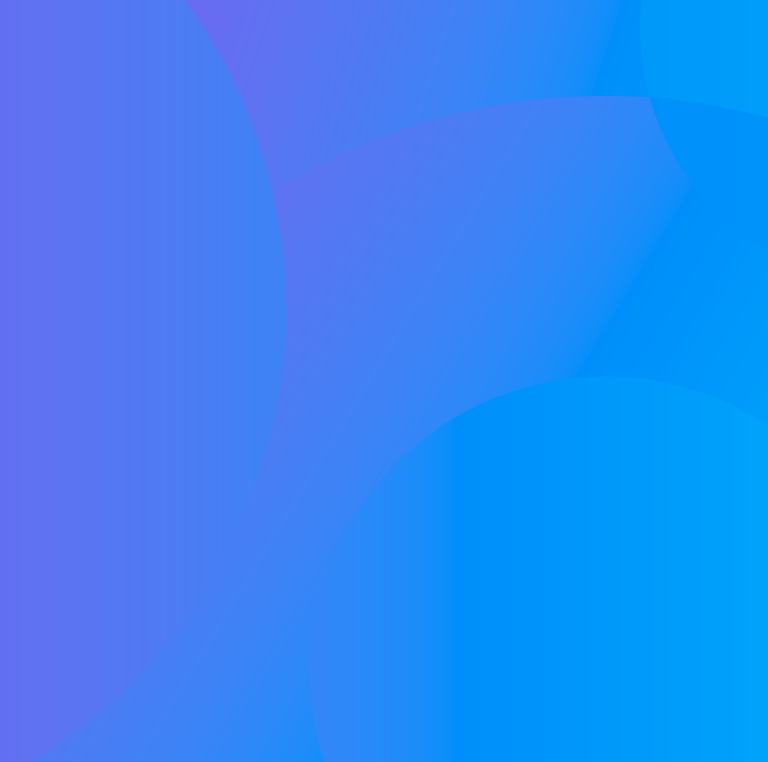
Write a Shadertoy shader that draws this background.

```glsl
// Discs: centre x, centre y, radius, in canvas heights
const vec3 LEFT_DISC  = vec3(-0.315, 0.593, 0.690);
const vec3 WIDE_DISC  = vec3( 0.794, 0.060, 0.814);
const vec3 LOWER_DISC = vec3( 0.794, 0.119, 0.387);
const vec3 UPPER_DISC = vec3( 1.175, 0.963, 0.335);

// Linear tone fields: value at the origin, slope in x, slope in y
const vec3 BACK_TONE    = vec3(0.437, 0.252, -0.083);
const vec3 LEFT_TONE    = vec3(0.435, 0.213,  0.000);
const vec3 WIDE_TONE    = vec3(0.468, 0.206, -0.126);
const vec3 LOWER_TONE   = vec3(0.447, 0.190,  0.000);
const vec3 UPPER_TONE   = vec3(0.502, 0.114,  0.000);
const vec3 OVERLAP_TONE = vec3(0.501, 0.076,  0.000);

// Colour ramp: red runs out where the tone reaches RED_END
const float RED_END = 0.56;
const float RED_GAIN = 1.1;
const float BLUE_LOW = 0.95;
const float BLUE_HIGH = 0.98;

const float EDGE_PIXELS = 1.5;

float tone(vec3 field, vec2 p) {
    return field.x + dot(field.yz, p);
}

float coverage(vec3 disc, vec2 p) {
    float softness = 0.5 * EDGE_PIXELS / iResolution.y;
    return 1.0 - smoothstep(-softness, softness, length(p - disc.xy) - disc.z);
}

// Violet through azure; the tone itself is the green channel
vec3 ramp(float t) {
    float red = RED_GAIN * sqrt(max(RED_END - t, 0.0));
    float blue = mix(BLUE_LOW, BLUE_HIGH, smoothstep(0.45, 0.57, t));
    return vec3(red, t, blue);
}

vec3 shade(vec3 field, vec2 p) {
    return ramp(tone(field, p));
}

void mainImage(out vec4 fragColor, in vec2 fragCoord) {
    vec2 p = fragCoord / iResolution.y;

    // The wide disc shows the upper disc through it
    float upper = coverage(UPPER_DISC, p);
    vec3 outside = mix(shade(BACK_TONE, p), shade(UPPER_TONE, p), upper);
    vec3 inside = mix(shade(WIDE_TONE, p), shade(OVERLAP_TONE, p), upper);
    vec3 color = mix(outside, inside, coverage(WIDE_DISC, p));

    // Front discs
    color = mix(color, shade(LOWER_TONE, p), coverage(LOWER_DISC, p));
    color = mix(color, shade(LEFT_TONE, p), coverage(LEFT_DISC, p));

    fragColor = vec4(color, 1.0);
}
```
